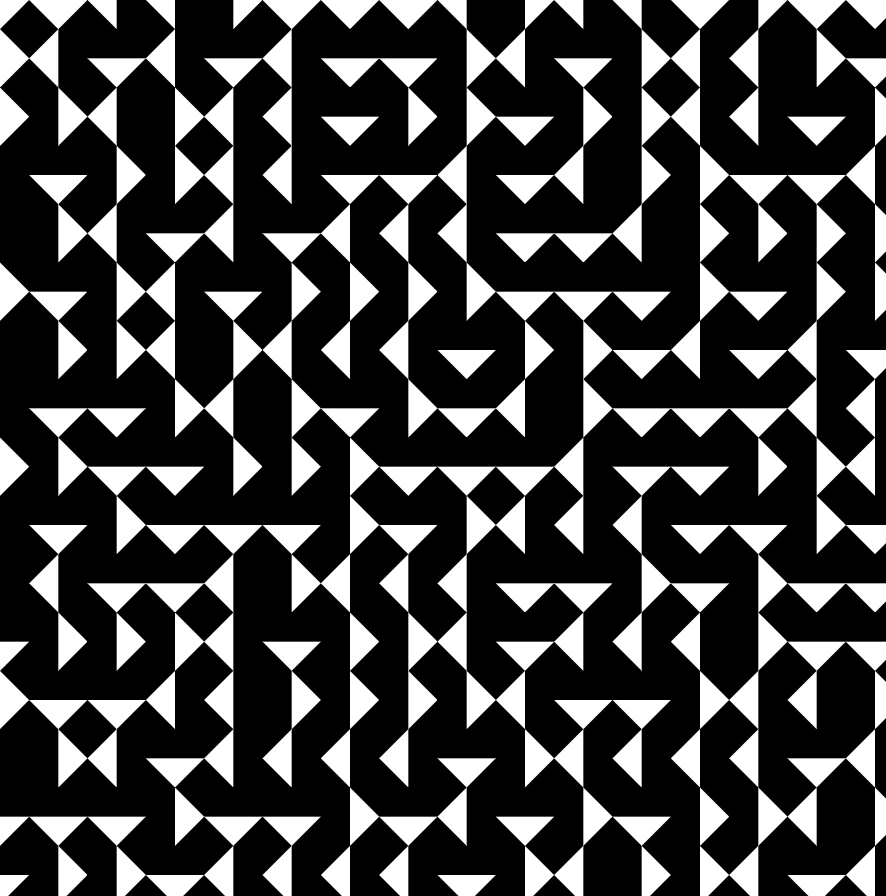
Reproduce this pattern procedurally as a WebGL 1 fragment shader.

```glsl
precision highp float;

uniform vec2 u_resolution;

const float CELLS_PER_HEIGHT = 15.36;  // lattice points along the canvas height
const float HALF_BASE = 0.5;           // half of a triangle's long side, in cells
const float SHARE_DOWN = 0.36;         // chance that a triangle points down
const float SHARE_LEFT = 0.32;         // chance that it points left, the rest go right
const float EDGE_PIXELS = 1.0;         // width of the smoothed edge
const float SEED = 17.0;
const vec3 GROUND = vec3(0.0);
const vec3 TRIANGLE = vec3(1.0);

float hash(vec2 p) {
  vec3 q = fract(vec3(p.xyx) * 0.1031);
  q += dot(q, q.yzx + 33.33);
  return fract((q.x + q.y) * q.z);
}

// Random pointing direction of a lattice point, with y running downwards
vec2 pointing(vec2 id) {
  float pick = hash(id + SEED);
  if (pick < SHARE_DOWN) return vec2(0.0, 1.0);
  return vec2(pick < SHARE_DOWN + SHARE_LEFT ? -1.0 : 1.0, 0.0);
}

// Signed distance to a right triangle whose long side is centred on the origin
float triangleDistance(vec2 p, vec2 dir) {
  float along = dot(p, dir);
  float across = abs(dot(p, vec2(-dir.y, dir.x)));
  return max(-along, (along + across - HALF_BASE) * sqrt(0.5));
}

void main() {
  // Lattice coordinates, measured from the top left corner
  vec2 fromTop = vec2(gl_FragCoord.x, u_resolution.y - gl_FragCoord.y);
  vec2 p = fromTop / u_resolution.y * CELLS_PER_HEIGHT;
  vec2 id = floor(p + 0.5);

  // One triangle per lattice point
  float d = triangleDistance(p - id, pointing(id));
  float edge = EDGE_PIXELS * CELLS_PER_HEIGHT / u_resolution.y;
  float coverage = clamp(0.5 - d / edge, 0.0, 1.0);

  gl_FragColor = vec4(mix(GROUND, TRIANGLE, coverage), 1.0);
}
```
